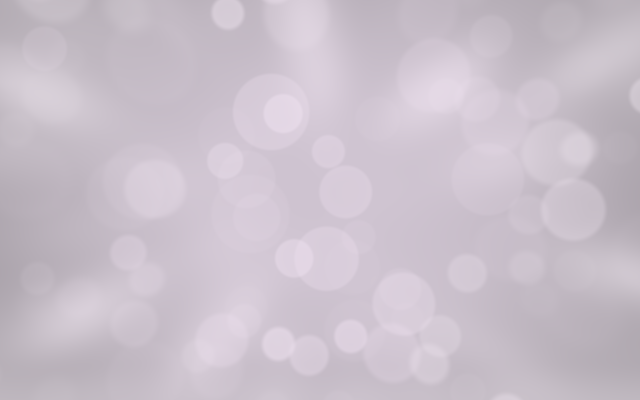
Reproduce this background procedurally as a Shadertoy shader.

```glsl
const vec3 CENTRE_TONE = vec3(0.798, 0.756, 0.806);
const vec3 EDGE_TONE   = vec3(0.682, 0.654, 0.684);
const vec3 PINK_LIGHT  = vec3(0.965, 0.905, 0.970);
const vec3 GREY_LIGHT  = vec3(0.930, 0.905, 0.930);
const int   DISC_COUNT  = 84;
const int   SMEAR_COUNT = 34;
const float MIN_RADIUS  = 0.040;
const float MAX_RADIUS  = 0.112;
const float EDGE_BLUR   = 0.0045;  // softness of discs near the middle
const float ZOOM_BLUR   = 0.030;   // extra softness towards the border
const float RAY_GAIN    = 0.050;
const float FLOOR_GLOW  = 0.055;

// Integer hash giving three values in 0..1
vec3 hash3(uvec3 v) {
    v = v * 1664525u + 1013904223u;
    v.x += v.y * v.z; v.y += v.z * v.x; v.z += v.x * v.y;
    v ^= v >> 16u;
    v.x += v.y * v.z; v.y += v.z * v.x; v.z += v.x * v.y;
    return vec3(v >> 8u) / 16777216.0;
}

float valueNoise(vec2 p) {
    ivec2 cell = ivec2(floor(p)) + 64;
    vec2 f = fract(p);
    f = f * f * (3.0 - 2.0 * f);
    float a = hash3(uvec3(cell, 9)).x;
    float b = hash3(uvec3(cell + ivec2(1, 0), 9)).x;
    float c = hash3(uvec3(cell + ivec2(0, 1), 9)).x;
    float d = hash3(uvec3(cell + ivec2(1, 1), 9)).x;
    return mix(mix(a, b, f.x), mix(c, d, f.x), f.y);
}

// Even but irregular placement: low-discrepancy sequence plus jitter
vec2 scatter(int i, vec2 jitter, vec2 span) {
    vec2 u = fract(float(i) * vec2(0.7549, 0.5698) + 0.16 * jitter);
    return (u - 0.5) * span;
}

// Rotates q so that x runs outward from the canvas centre
vec2 toRadial(vec2 q, vec2 centre) {
    vec2 outward = centre / max(length(centre), 0.001);
    return vec2(dot(q, outward), dot(q, vec2(-outward.y, outward.x)));
}

vec3 backdrop(vec2 p) {
    float fall = smoothstep(0.15, 0.80, length(p * vec2(0.82, 0.95)));
    vec3 tone = mix(CENTRE_TONE, EDGE_TONE, fall);
    float dist = length(p);
    vec2 heading = p / max(dist, 0.001);
    float rays = valueNoise(heading * 5.0 + 3.0) - 0.5;
    tone += RAY_GAIN * rays * smoothstep(0.25, 0.8, dist);
    return tone + FLOOR_GLOW * smoothstep(-0.40, -0.52, p.y);
}

// Out-of-focus lights drawn out along the zoom direction
vec3 addSmears(vec3 tone, vec2 p, vec2 span) {
    for (int i = 0; i < SMEAR_COUNT; i++) {
        vec3 h = hash3(uvec3(i, 5, 1));
        vec2 centre = scatter(i, h.xy * 2.0, span);
        vec2 q = toRadial(p - centre, centre);
        float reach = length(centre);
        vec2 size = vec2(0.07 + 0.15 * reach, 0.055 + 0.040 * h.x);
        float glow = exp(-dot(q / size, q / size));
        float strength = mix(0.03, 0.52, h.z * h.z) * smoothstep(-0.1, 0.5, reach);
        tone = mix(tone, mix(PINK_LIGHT, GREY_LIGHT, reach), strength * glow);
    }
    return tone;
}

// Translucent lens discs, softer and slightly stretched near the border
vec3 addDiscs(vec3 tone, vec2 p, vec2 span) {
    for (int i = 0; i < DISC_COUNT; i++) {
        vec3 place = hash3(uvec3(i, 2, 7));
        vec3 look = hash3(uvec3(i, 3, 11));
        vec2 centre = scatter(i, place.xy * 3.0, span);
        float reach = length(centre);
        float smear = smoothstep(0.25, 0.85, reach) * place.z;
        float radius = mix(MIN_RADIUS, MAX_RADIUS, pow(look.x, 2.2));
        vec2 q = toRadial(p - centre, centre);
        q.x /= 1.0 + 0.35 * smear;
        float blur = EDGE_BLUR + ZOOM_BLUR * smear;
        float d = length(q);
        float mask = 1.0 - smoothstep(radius - blur, radius + blur, d);
        float rim = mix(0.86, 1.0, smoothstep(0.4, 1.0, d / radius));
        float halo = 0.22 * exp(-d * d / (radius * radius * 2.2));
        float small = 1.0 - look.x;
        float strength = mix(0.05, 0.27 + 0.26 * small, look.y * look.y);
        vec3 light = mix(PINK_LIGHT, GREY_LIGHT, clamp(look.z * reach * 1.6, 0.0, 1.0));
        tone = mix(tone, light, strength * (mask * rim * 0.9 + halo));
    }
    return tone;
}

void mainImage(out vec4 fragColor, in vec2 fragCoord) {
    vec2 p = (fragCoord - 0.5 * iResolution.xy) / iResolution.y;
    vec2 span = vec2(iResolution.x / iResolution.y, 1.0) + 0.1;
    vec3 tone = backdrop(p);
    tone = addSmears(tone, p, span);
    tone = addDiscs(tone, p, span);
    fragColor = vec4(tone, 1.0);
}
```
